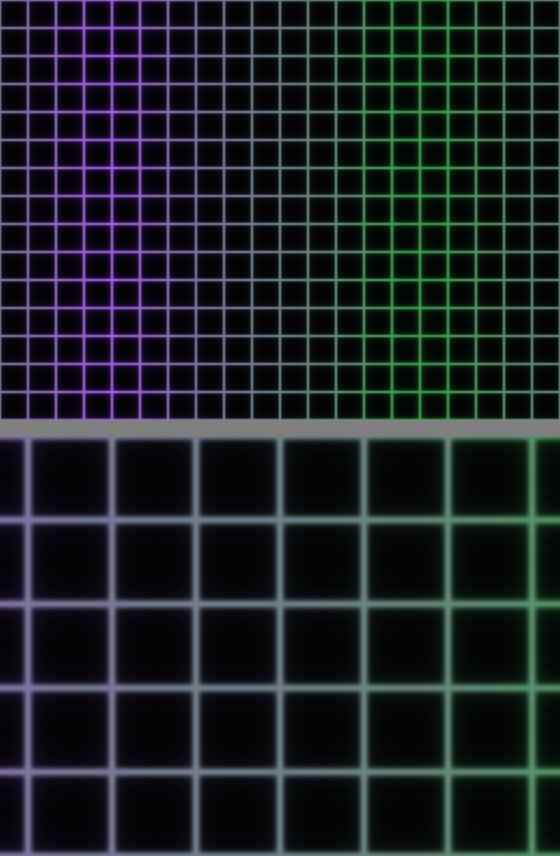
Top, the full canvas; bottom, a detail of the centre.
Give the GLSL for this pattern, as a Shadertoy shader.

```glsl
// Glowing square grid on black, tinted by a violet band and a green band.
#define CELLS vec2(20.0, 15.0)
#define CORE_WIDTH 0.037
#define GLOW_WIDTH 0.105
#define GLOW_GAIN 0.36
#define VIOLET_X 0.19
#define GREEN_X 0.75
#define BAND_WIDTH 0.11
#define NEUTRAL vec3(0.41, 0.46, 0.49)
#define VIOLET vec3(0.50, 0.34, 0.64)
#define GREEN vec3(0.22, 0.48, 0.24)
#define BACKGROUND vec3(0.006, 0.006, 0.009)

// Soft peak of height one around a centre
float band(float x, float centre, float width) {
    float d = (x - centre) / width;
    return 1.0 / (1.0 + d * d);
}

// Distance to the nearest grid line on each axis, in cells
vec2 lineDistance(vec2 p) {
    return 0.5 - abs(fract(p) - 0.5);
}

// Overlap two lights without clipping at the crossings
float screenBlend(vec2 light) {
    return 1.0 - (1.0 - light.x) * (1.0 - light.y);
}

void mainImage(out vec4 fragColor, in vec2 fragCoord) {
    vec2 uv = fragCoord / iResolution.xy;
    vec2 d = lineDistance(uv * CELLS);

    // Horizontal colour bands, broader in the halo than in the core
    float violet = band(uv.x, VIOLET_X, BAND_WIDTH);
    float green = band(uv.x, GREEN_X, BAND_WIDTH);
    vec3 coreColor = NEUTRAL + violet * (VIOLET - NEUTRAL) + green * (GREEN - NEUTRAL);
    vec3 glowColor = 0.2 * NEUTRAL
                   + band(uv.x, VIOLET_X, BAND_WIDTH * 1.2) * vec3(0.45, 0.02, 0.90)
                   + band(uv.x, GREEN_X, BAND_WIDTH * 1.2) * vec3(0.0, 0.60, 0.08);

    // Bright core, widened slightly where pixels are coarse
    vec2 pixel = CELLS / iResolution.xy;
    vec2 variance = CORE_WIDTH * CORE_WIDTH + 0.08 * pixel * pixel;
    float core = screenBlend(exp(-0.5 * d * d / variance));

    // Saturated halo
    float glow = screenBlend(GLOW_GAIN * exp(-d / GLOW_WIDTH));

    vec3 color = BACKGROUND + coreColor * core + glowColor * glow * (1.0 - 0.6 * core);
    fragColor = vec4(clamp(color, 0.0, 1.0), 1.0);
}
```
